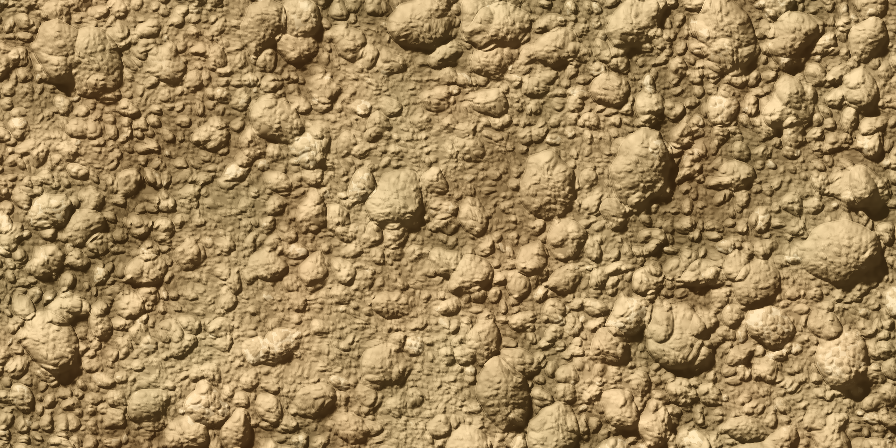
Reproduce this texture procedurally as a Shadertoy shader.

```glsl
// Dry, stony soil in low sunlight: a height field of irregular clods at six
// sizes, from lumps down to crumbs, lit from the upper left with marched
// shadows and dark hollows, then coloured along an earth-brown ramp.

vec4 hash4(vec2 p) {
    vec4 q = fract(p.xyxy * vec4(0.1031, 0.1030, 0.0973, 0.1099));
    q += dot(q, q.wzxy + 33.33);
    return fract((q.xxyz + q.yzzw) * q.zywx);
}

float noise(vec2 p) {
    vec2 i = floor(p), f = fract(p);
    f = f * f * (3.0 - 2.0 * f);
    return mix(mix(hash4(i).x, hash4(i + vec2(1, 0)).x, f.x),
               mix(hash4(i + vec2(0, 1)).x, hash4(i + vec2(1, 1)).x, f.x), f.y);
}

// Tallest clod of one size over p, in cell units: x = height, y = tint
vec2 clods(vec2 p, float layer, float density) {
    vec2 cell = floor(p);
    vec2 best = vec2(0.0, 0.4);
    for (int y = -1; y <= 1; y++)
    for (int x = -1; x <= 1; x++) {
        vec2 id = cell + vec2(x, y);
        vec4 seed = hash4(id + 37.0 * layer + 23.0);
        if (seed.w > density) continue;
        float radius = mix(0.27, 0.5, seed.z);
        float angle = 6.283 * fract(seed.w * 57.0);
        float c = cos(angle), s = sin(angle);
        vec2 q = mat2(c, s, -s, c) * (p - id - 0.15 - 0.7 * seed.xy) / radius;
        // Tilted top, so that facets catch the light differently
        float tilt = 1.0 + 0.35 * q.x;
        q = abs(q * vec2(0.9, 1.0 + 0.35 * seed.x));
        // Blend of a round and a chipped, blocky outline
        float block = max(max(q.x, q.y), 0.75 * (q.x + q.y));
        float d = mix(length(q), block, 0.85 * seed.y);
        float dome = 0.85 * radius * tilt * sqrt(max(0.0, 1.0 - d * d));
        if (dome > best.x) best = vec2(dome, fract(seed.z * 91.0));
    }
    return best;
}

// Soil surface: x = height, y = tint of the topmost clod
vec2 soil(vec2 p, int layers) {
    float h = 0.022 * (noise(p * 6.0) - 0.4) + 0.008 * (noise(p * 15.0) - 0.5);
    h += 0.004 * noise(p * 55.0);
    // Patches where loose earth partly buries the stones
    float bury = 0.004 * smoothstep(0.5, 0.9, noise(p * 3.5 + 8.0));
    float tint = 0.4;
    p += 0.015 * (vec2(noise(p * 26.0), noise(p * 26.0 + 70.0)) - 0.5);
    float size = 0.165;
    for (int i = 0; i < layers; i++) {
        float layer = float(i);
        vec2 clod = clods(p / size + 5.3 * layer, layer, min(0.35 + 0.19 * layer, 0.92));
        clod.x *= size;
        if (i < 4) {
            // Smaller stones lean on the flanks of larger ones
            float rise = clod.x - 0.35 * max(h, 0.0) - bury;
            if (rise > 0.0) {
                h += rise;
                tint = clod.y;
            }
        } else {
            // Crumbs lie over everything
            h += 0.45 * clod.x;
            tint = mix(tint, clod.y, 0.35 * step(0.0001, clod.x));
        }
        size *= 0.58;
    }
    return vec2(h, tint);
}

void mainImage(out vec4 fragColor, in vec2 fragCoord) {
    vec2 p = fragCoord / iResolution.y;

    // Four taps give a smoothed height, tint and slope
    float e = 0.0018;
    vec2 a = soil(p + vec2(-e, -e), 6), b = soil(p + vec2(e, -e), 6);
    vec2 c = soil(p + vec2(-e, e), 6), d = soil(p + vec2(e, e), 6);
    vec2 ground = 0.25 * (a + b + c + d);
    vec2 slope = vec2(b.x + d.x - a.x - c.x, c.x + d.x - a.x - b.x) / (4.0 * e);

    // Sunlight
    vec3 sun = normalize(vec3(-0.42, 0.62, 0.62));
    vec3 normal = normalize(vec3(-0.85 * slope, 1.0));
    float diffuse = max(dot(normal, sun), 0.0);

    // Cast shadows, with finer steps near the contact
    float blocked = 0.0;
    for (int i = 1; i <= 5; i++) {
        float reach = 0.002 + 0.002 * float(i * i);
        float ray = ground.x + 0.001 + reach * sun.z / length(sun.xy);
        blocked = max(blocked, soil(p + normalize(sun.xy) * reach, 5).x - ray);
    }
    float shadow = 1.0 - smoothstep(0.0, 0.008, blocked);

    // Hollows are darker, a few stones are paler
    float hollow = mix(0.5, 1.0, smoothstep(-0.006, 0.024, ground.x));
    float pale = smoothstep(0.84, 0.93, ground.y);
    float albedo = mix(0.9, 1.2, ground.y) + 0.25 * pale;
    albedo *= 0.8 + 0.25 * noise(p * 8.0 + 20.0) + 0.25 * noise(p * 90.0);
    float light = (0.13 + 1.15 * diffuse * shadow) * hollow * albedo;
    // Soft shoulder keeps the sunlit tops from washing out
    float tone = min(1.36 * (1.0 - exp(-light)), 1.1);

    // Earth colours, greyer on the pale stones
    vec3 darkEarth = vec3(0.13, 0.08, 0.03), sunlitEarth = vec3(0.93, 0.81, 0.61);
    vec3 color = mix(darkEarth, sunlitEarth, pow(vec3(tone), vec3(1.0, 1.06, 1.25)));
    color += 0.04 * pale * tone * vec3(0.0, 0.5, 1.0);
    color.r += 0.03 * (noise(p * 9.0 + 40.0) - 0.5);
    fragColor = vec4(clamp(color, 0.0, 1.0), 1.0);
}
```
